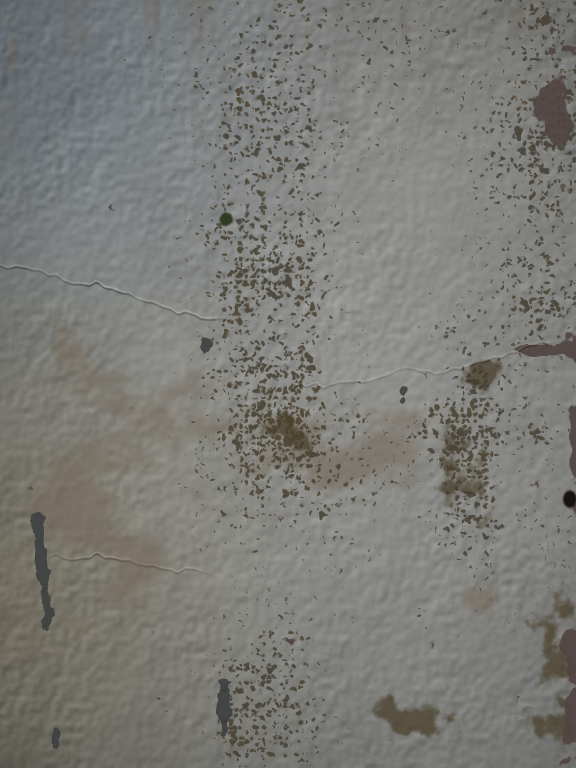
A Shadertoy shader for this texture:

```glsl
// Weathered painted plaster: a vignetted grey wall with fine embossed relief,
// tan damp stains, mould specks gathered in drifts, peeled paint and cracks.
// Soft elliptical regions set where each kind of noise-shaped damage appears.

#define WALL   vec3(0.563, 0.565, 0.553)
#define COOL   vec3(0.95, 1.01, 1.08)
#define TAN    vec3(0.455, 0.405, 0.345)
#define OLIVE  vec3(0.285, 0.245, 0.165)
#define MOULD  vec3(0.245, 0.230, 0.195)
#define PEEL   vec3(0.315, 0.265, 0.255)
#define SLATE  vec3(0.235, 0.245, 0.245)
#define VIGNETTE 0.175
#define RELIEF 0.19
#define SPECKS 0.95

float hash(vec2 p) {
    vec3 q = fract(p.xyx * vec3(0.1031, 0.1030, 0.0973));
    q += dot(q, q.yzx + 33.33);
    return fract((q.x + q.y) * q.z);
}

float noise(vec2 p) {
    vec2 i = floor(p), f = fract(p);
    f = f * f * (3.0 - 2.0 * f);
    vec2 e = vec2(0.0, 1.0);
    return mix(mix(hash(i), hash(i + e.yx), f.x),
               mix(hash(i + e.xy), hash(i + e.yy), f.x), f.y);
}

float fbm(vec2 p) {
    float sum = 0.0, amp = 0.53;
    for (int i = 0; i < 4; i++) {
        sum += amp * noise(p);
        p = mat2(1.6, 1.2, -1.2, 1.6) * p + 17.3;
        amp *= 0.5;
    }
    return sum;
}

// Soft elliptical zone of influence
float region(vec2 p, vec2 centre, vec2 size) {
    vec2 q = (p - centre) / size;
    return exp(-dot(q, q));
}

// Ragged patch where zone plus noise passes a threshold
float patchMask(vec2 p, float zone, float scale, float soft) {
    return smoothstep(0.0, soft, zone * 0.9 - 0.47 + 1.4 * (fbm(p * scale) - 0.5));
}

// Irregular flecks, one per cell, that shrink away as density falls
float specks(vec2 p, float scale, float density) {
    vec2 q = p * scale;
    q += 0.7 * vec2(noise(q * 1.7), noise(q * 1.7 + 41.0));
    vec2 cell = floor(q);
    vec2 jitter = 0.32 + 0.36 * vec2(hash(cell + 3.1), hash(cell + 8.7));
    float radius = 0.36 * smoothstep(0.0, 0.4, density - hash(cell + 21.0));
    float edge = 0.0013 * scale;
    float d = length(fract(q) - jitter);
    return (1.0 - smoothstep(radius - edge, radius + edge, d)) * smoothstep(0.0, 0.12, radius);
}

// Hairline crack: x is the shadow, y the lit lip above it
vec2 crack(vec2 p, vec2 a, vec2 b) {
    float t = (p.x - a.x) / (b.x - a.x);
    float wobble = 0.016 * (noise(vec2(p.x * 23.0, a.y * 90.0)) - 0.5)
                 + 0.006 * (noise(vec2(p.x * 95.0, 4.0)) - 0.5);
    float d = (p.y - mix(a.y, b.y, t) - wobble) / 0.0015;
    float span = smoothstep(-0.02, 0.05, t) * (1.0 - smoothstep(0.85, 1.0, t));
    span *= 0.35 + 0.65 * noise(vec2(p.x * 40.0, a.x + 7.0));
    return span * vec2(exp(-d * d), exp(-(d - 1.5) * (d - 1.5)));
}

void mainImage(out vec4 fragColor, in vec2 fragCoord) {
    vec2 p = fragCoord / iResolution.y;
    p.x += 0.375 - 0.5 * iResolution.x / iResolution.y;

    // Uneven daylight: bright middle, cool upper left, dim warm lower left
    vec2 away = (p - vec2(0.43, 0.53)) / vec2(0.43, 0.55);
    vec3 col = WALL * (1.0 - VIGNETTE * dot(away, away));
    col *= mix(vec3(1.0), COOL, region(p, vec2(0.02, 0.95), vec2(0.3, 0.35)));
    col *= mix(vec3(1.0), vec3(0.99, 0.95, 0.86), region(p, vec2(0.0, 0.2), vec2(0.25, 0.35)));
    col *= 1.0 + 0.10 * (fbm(p * 9.0) - 0.5);

    // Embossed plaster lit from the upper left
    vec2 toLight = vec2(-0.003, 0.004);
    float bump = fbm(p * 42.0) - fbm((p + toLight) * 42.0);
    bump += 0.5 * (noise(p * 125.0) - noise((p + toLight) * 125.0));
    col += RELIEF * bump * (0.45 + 0.55 * noise(p * 12.0));

    // Damp tan stains, drawn out sideways, and faint runs from the top
    float damp = region(p, vec2(0.15, 0.38), vec2(0.17, 0.22))
               + 0.8 * region(p, vec2(0.46, 0.43), vec2(0.15, 0.10))
               + 0.65 * region(p, vec2(0.56, 0.23), vec2(0.15, 0.09));
    col = mix(col, TAN, 0.55 * patchMask(p * vec2(0.75, 1.2), min(damp, 1.0) * 0.85, 15.0, 0.4));
    float runs = smoothstep(0.5, 0.9, noise(vec2(p.x * 55.0, p.y * 7.0)));
    col = mix(col, TAN * 0.9, 0.4 * runs * smoothstep(0.65, 1.0, p.y) * noise(p * 45.0));

    // Olive brown rot
    float rot = region(p, vec2(0.60, 0.37), vec2(0.042, 0.06))
              + region(p, vec2(0.535, 0.065), vec2(0.085, 0.03))
              + region(p, vec2(0.635, 0.515), vec2(0.035, 0.022))
              + 0.85 * region(p, vec2(0.385, 0.44), vec2(0.035, 0.04))
              + 0.8 * region(p, vec2(0.72, 0.13), vec2(0.04, 0.14));
    col = mix(col, OLIVE, 0.72 * patchMask(p, rot, 38.0, 0.32));

    // Mould specks thicken along vertical drifts
    float drift = 0.7 * region(p, vec2(0.36, 0.66), vec2(0.09, 0.20))
                + 0.6 * region(p, vec2(0.39, 0.40), vec2(0.12, 0.13))
                + 0.7 * region(p, vec2(0.34, 0.09), vec2(0.08, 0.10))
                + 0.8 * region(p, vec2(0.60, 0.40), vec2(0.045, 0.16))
                + 0.5 * region(p, vec2(0.72, 0.72), vec2(0.09, 0.40))
                + 0.3 * region(p, vec2(0.42, 0.94), vec2(0.25, 0.12));
    float density = SPECKS * (0.08 + drift) * (0.25 + 1.15 * fbm(p * 16.0));
    float flecks = 0.0;
    for (int i = 0; i < 3; i++) {
        float k = float(i);
        flecks = max(flecks, specks(p + 5.3 * k, 62.0 + 38.0 * k, density * (0.65 + 0.2 * k)));
    }
    col = mix(col, mix(MOULD, OLIVE, noise(p * 28.0)), 0.82 * flecks);

    // Paint peeled to a purplish brown coat, mostly at the right edge
    float peel = region(p, vec2(0.73, 0.85), vec2(0.032, 0.055))
               + region(p, vec2(0.69, 0.545), vec2(0.04, 0.010))
               + region(p, vec2(0.75, 0.10), vec2(0.022, 0.10))
               + region(p, vec2(0.75, 0.42), vec2(0.012, 0.10));
    col = mix(col, PEEL, 0.9 * patchMask(p, peel, 30.0, 0.07));

    // Slate chips: broken upright strips and a few lone spots
    float chips = region(p, vec2(0.083 - 0.11 * p.y, 0.26) + vec2(0.0, 0.0), vec2(0.009, 0.08))
                + region(p, vec2(0.073, 0.03), vec2(0.009, 0.035))
                + region(p, vec2(0.293, 0.07), vec2(0.011, 0.045))
                + region(p, vec2(0.265, 0.546), vec2(0.013, 0.012))
                + region(p, vec2(0.527, 0.491), vec2(0.011, 0.014));
    col = mix(col, SLATE, 0.88 * patchMask(p, chips, 55.0, 0.09));
    float moss = region(p, vec2(0.294, 0.715), vec2(0.010, 0.010));
    col = mix(col, vec3(0.19, 0.23, 0.14), smoothstep(0.3, 0.7, moss + 0.3 * (noise(p * 150.0) - 0.5)));
    float hole = region(p, vec2(0.742, 0.35), vec2(0.010, 0.013));
    col = mix(col, vec3(0.10, 0.07, 0.07), smoothstep(0.3, 0.65, hole));

    // Cracks
    vec2 cracks = crack(p, vec2(-0.02, 0.662), vec2(0.31, 0.578))
                + 0.7 * crack(p, vec2(0.37, 0.487), vec2(0.74, 0.552))
                + 0.7 * crack(p, vec2(0.06, 0.277), vec2(0.28, 0.252));
    col += 0.13 * cracks.y - 0.19 * cracks.x;

    fragColor = vec4(clamp(col, 0.0, 1.0), 1.0);
}
```
